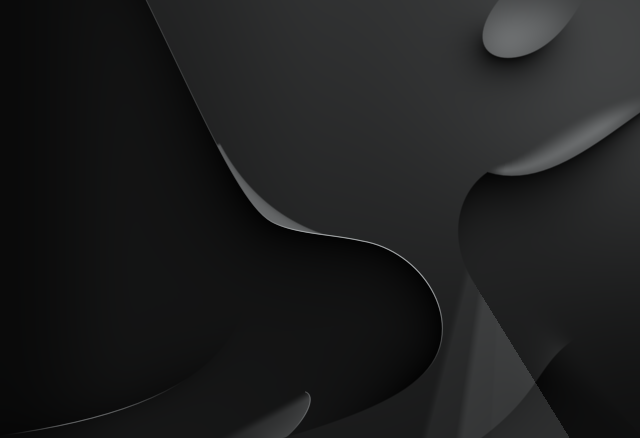
Reproduce this background procedurally as a Shadertoy shader.

```glsl
// Dark satin sheets with curled edges, soft shadows and thin lit rims.
// Each edge is a chain of cubic curves; the signed distance to it and the
// position along it drive the masks, shadows and highlights.
#define CURVE_STEPS 24
#define POCKET_TONE 0.078
#define SHEET_TONE 0.105
#define SHEET_RISE 0.085
#define LAMP_GLOW 0.085
#define SLIVER_TONE 0.41
#define RIM_TONE 0.62
#define RIM_WIDTH 0.0024
#define TINT vec3(0.98, 1.0, 1.01)

// Signed distance (positive left of travel) and position along a cubic
vec2 curve(vec2 p, vec2 a, vec2 b, vec2 c, vec2 d) {
    float best = 1e5, side = 1.0, along = 0.0;
    vec2 start = a;
    for (int i = 1; i <= CURVE_STEPS; i++) {
        float t = float(i) / float(CURVE_STEPS), u = 1.0 - t;
        vec2 end = u*u*u*a + 3.0*u*u*t*b + 3.0*u*t*t*c + t*t*t*d;
        vec2 e = end - start, q = p - start;
        float h = clamp(dot(q, e) / dot(e, e), 0.0, 1.0);
        float dist = length(q - e*h);
        if (dist < best) {
            best = dist;
            side = e.x*q.y - e.y*q.x < 0.0 ? -1.0 : 1.0;
            along = (float(i - 1) + h) / float(CURVE_STEPS);
        }
        start = end;
    }
    return vec2(best*side, along);
}

// Joins two pieces of a chain; the second starts at position s
vec2 chain(vec2 first, vec2 second, float s) {
    second.y += s;
    return abs(second.x) < abs(first.x) ? second : first;
}

float glow(vec2 p, vec2 centre, float radius) {
    vec2 q = (p - centre) / radius;
    return exp(-dot(q, q));
}

float fall(float lo, float hi, float x) { return 1.0 - smoothstep(lo, hi, x); }
float fade(float d, float width) { return exp(-abs(d) / width); }
float rim(float d, float px) { return fall(0.0, max(RIM_WIDTH, 1.2*px), abs(d)); }

void mainImage(out vec4 fragColor, in vec2 fragCoord) {
    vec2 p = fragCoord / iResolution.y;
    float px = 1.0 / iResolution.y;

    // Edges
    vec2 sweep = curve(p, vec2(.315,1.038), vec2(.448,.771), vec2(.544,.536), vec2(.62,.494));
    sweep = chain(sweep, curve(p, vec2(.62,.494), vec2(.672,.466), vec2(.754,.466), vec2(.826,.45)), 1.0);
    sweep = chain(sweep, curve(p, vec2(.826,.45), vec2(.929,.433), vec2(1.01,.342), vec2(1.01,.25)), 2.0);
    sweep = chain(sweep, curve(p, vec2(1.01,.25), vec2(1.01,.132), vec2(.887,.065), vec2(.573,-.021)), 3.0);
    vec2 lip = curve(p, vec2(.5,.676), vec2(.553,.576), vec2(.63,.5), vec2(.748,.462));
    vec2 leaf = curve(p, vec2(.578,.408), vec2(.573,.141), vec2(.324,.046), vec2(-.038,0));
    vec2 tongue = curve(p, vec2(.698,.105), vec2(.725,.094), vec2(.697,.036), vec2(.639,-.011));
    vec2 fold = curve(p, vec2(1.527,.786), vec2(1.403,.714), vec2(1.26,.561), vec2(1.113,.607));
    vec2 tail = curve(p, vec2(1.113,.607), vec2(1.04,.557), vec2(1.021,.447), vec2(1.084,.351));
    vec2 drop = curve(p, vec2(1.155,1.019), vec2(1.069,.924), vec2(1.097,.863), vec2(1.168,.868));
    drop = chain(drop, curve(p, vec2(1.168,.868), vec2(1.24,.874), vec2(1.298,.933), vec2(1.342,1.023)), 1.0);
    vec2 bend = curve(p, vec2(1.317,.229), vec2(1.221,.17), vec2(1.24,.094), vec2(1.069,-.021));

    // Pocket: left leaf over a slightly lighter floor
    float pocket = POCKET_TONE * mix(0.5, 1.0, smoothstep(0.0, 0.32, p.x));
    float leafShade = mix(1.0 - 0.4*fade(leaf.x, 0.06), 1.12 - 0.3*fade(leaf.x, 0.025),
        smoothstep(-px, px, leaf.x));
    pocket *= mix(1.0, leafShade, smoothstep(0.1, 0.6, leaf.y));
    pocket += 0.32 * rim(leaf.x, px) * smoothstep(0.45, 0.75, leaf.y) * fall(0.8, 0.97, leaf.y);

    // Tongue: lit at its right edge, soft at the upper left
    float under = dot(p - vec2(.7,.108), vec2(.47,-.88));
    float tongueMask = fall(-px, px, tongue.x) * smoothstep(-0.002, 0.022, under);
    pocket += tongueMask * (0.03 + 0.16*fade(tongue.x, 0.07));
    pocket += 0.22 * rim(tongue.x, px) * fall(0.5, 1.0, tongue.y);

    // Shadow of the sweep on the pocket
    float depth = mix(0.45, 0.88, smoothstep(0.1, 0.8, sweep.y)) * fall(3.3, 4.0, sweep.y);
    pocket *= 1.0 - depth * fade(sweep.x, 0.065);

    // Upper sheet
    float sheet = SHEET_TONE + SHEET_RISE*p.y + LAMP_GLOW*glow(p, vec2(1.36,.84), 0.34);
    sheet *= mix(0.72, 1.0, smoothstep(0.32, 0.75, p.x));
    sheet *= 1.0 - 0.4*glow(p, vec2(1.47,0), 0.36);

    // Lower right bend
    float bendLight = 0.07 * fade(bend.x, 0.045) * smoothstep(0.0, 0.2, bend.y) * fall(0.1, 0.75, bend.y);
    float bendShade = 1.0 - 0.72*smoothstep(0.0, 0.5, bend.y)*fade(bend.x, 0.13);
    sheet = mix(sheet + bendLight, sheet*bendShade, smoothstep(-px, px, bend.x));

    // Right fold: shadow below, bright ridge above
    float below = smoothstep(-px, px, chain(fold, tail, 1.0).x);
    float foldShade = 1.0 - 0.8*fade(fold.x, mix(0.022, 0.085, smoothstep(0.1, 0.9, fold.y)));
    float tailShade = 1.0 - 0.62*fall(0.0, 1.0, tail.y)*fade(tail.x, 0.045);
    float rise = -fold.x / (0.012 + 0.044*sin(3.1416*fold.y));
    float ridge = fall(0.35, 1.35, rise) * mix(0.65, 1.0, smoothstep(0.0, 0.5, rise));
    ridge *= smoothstep(0.02, 0.4, fold.y) * fall(0.9, 1.0, fold.y);
    sheet = mix(sheet + 0.2*ridge, sheet*foldShade*tailShade, below);

    // Drop at the top with its shadow
    sheet *= 1.0 - 0.85*smoothstep(0.1, 0.8, drop.y)*fall(1.0, 1.9, drop.y)*fade(drop.x, 0.04);
    float dropTone = 0.25 + 0.17*glow(p, vec2(1.155,.905), 0.085) + 0.08*glow(p, vec2(1.25,.94), 0.07);
    sheet = mix(sheet, dropTone, smoothstep(-px, px, drop.x));

    // Pale sliver and lit rim along the sweep
    float sliver = fall(-px, px, lip.x) * smoothstep(0.0, 0.03, lip.y) * fall(0.97, 1.0, lip.y);
    sheet = mix(sheet, SLIVER_TONE - 0.1*fade(lip.x, 0.008), sliver);
    float tone = mix(pocket, sheet, smoothstep(-px, px, sweep.x));
    float rimFade = mix(0.25, 1.0, smoothstep(0.6, 1.4, sweep.y)) * fall(2.5, 3.5, sweep.y);
    tone = mix(tone, RIM_TONE, rim(sweep.x, px) * rimFade);
    fragColor = vec4(TINT * tone, 1.0);
}
```
